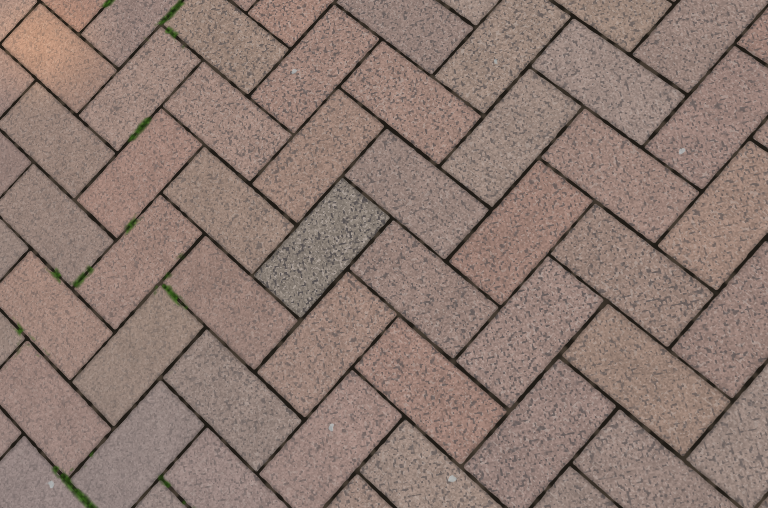
This texture is drawn by a WebGL 2 fragment shader. Its source:

```glsl
#version 300 es
precision highp float;
// Herringbone brick paving seen in slight perspective: the canvas is projected
// onto a ground plane, each unit cell finds its 2:1 brick by a modulo rule, and
// hashed tints, layered grain, thin dark joints and moss finish the surface.

uniform vec2 u_resolution;
out vec4 outColor;

const vec3 ROSE = vec3(0.620, 0.500, 0.455);
const vec3 TAN = vec3(0.605, 0.525, 0.475);
const vec3 MAUVE = vec3(0.565, 0.510, 0.500);
const vec3 SLATE = vec3(0.530, 0.490, 0.455);
const vec3 SPECK = vec3(0.330, 0.310, 0.310);
const vec3 PALE = vec3(0.740, 0.690, 0.660);
const vec3 CHIP = vec3(0.740, 0.790, 0.800);
const vec3 GAP = vec3(0.120, 0.105, 0.085);
const vec3 SAND = vec3(0.300, 0.260, 0.220);
const vec3 MOSS = vec3(0.170, 0.300, 0.080);

float hash(vec2 p) {
    return fract(sin(dot(p, vec2(127.1, 311.7))) * 43758.5453);
}

float noise(vec2 p) {
    vec2 i = floor(p), f = fract(p);
    f = f * f * (3.0 - 2.0 * f);
    return mix(mix(hash(i), hash(i + vec2(1, 0)), f.x),
               mix(hash(i + vec2(0, 1)), hash(i + vec2(1, 1)), f.x), f.y);
}

// Maps height-normalised canvas coordinates (y down) to brick-width units
// along the two brick directions.
vec2 groundPlane(vec2 p) {
    mat3 view = mat3(0.1745, -0.0236, -0.0184,
                     -0.0083, 0.1715, -0.0252,
                     0.4960, 0.5433, 1.0);
    vec3 g = inverse(view) * vec3(p, 1.0);
    vec2 st = g.xy / g.z;
    return vec2(st.x + st.y, st.x - st.y);
}

// Corner (xy) and size (zw) of the brick that covers a point.
vec4 herringbone(vec2 q) {
    vec2 cell = floor(q);
    float phase = mod(cell.x + cell.y, 4.0);
    return phase < 2.0 ? vec4(cell - vec2(0.0, phase), 1.0, 2.0)
                       : vec4(cell - vec2(phase - 2.0, 0.0), 2.0, 1.0);
}

float roundedBox(vec2 p, vec2 halfSize, float radius) {
    vec2 d = abs(p) - halfSize + radius;
    return length(max(d, 0.0)) + min(max(d.x, d.y), 0.0) - radius;
}

// Base tint of one brick: hashed, rosier at the top, mauve at lower left.
vec3 brickTint(vec2 id, vec2 p) {
    float mauve = smoothstep(0.35, 1.0, p.y) * smoothstep(1.2, 0.1, p.x);
    vec3 tint = mix(TAN, ROSE, smoothstep(0.1, 0.9, hash(id + 3.7)));
    tint = mix(tint, MAUVE, clamp(0.6 * hash(id + 9.1) + 0.5 * mauve - 0.1, 0.0, 1.0));
    return tint * (0.97 + 0.06 * hash(id + 17.3));
}

// Granular aggregate: soft mottling, fine grit, dark and pale specks.
vec3 addGrain(vec3 tint, vec2 q, float roughness) {
    vec2 turned = mat2(0.8, 0.6, -0.6, 0.8) * q;
    float grit = noise(turned * 46.0) - 0.5;
    float mottle = noise(q * 4.0 + 40.0) - 0.5;
    vec3 color = tint * (1.0 + 0.26 * grit * (0.4 + 0.6 * roughness) + 0.06 * mottle);
    float dark = smoothstep(0.58, 0.92, noise(turned * 33.0 + 11.0));
    float light = smoothstep(0.62, 0.92, noise(q * 37.0 + 73.0));
    color = mix(color, PALE, 0.50 * light * roughness);
    return mix(color, SPECK, 0.80 * dark * roughness);
}

void main() {
    vec2 p = vec2(gl_FragCoord.x, u_resolution.y - gl_FragCoord.y) / u_resolution.y;
    vec2 q = groundPlane(p);
    float pixel = 8.0 / u_resolution.y;

    // Brick outline with small laying errors and slightly ragged edges
    vec4 brick = herringbone(q);
    vec2 id = brick.xy;
    vec2 shift = 0.012 * (vec2(hash(id), hash(id + 5.3)) - 0.5);
    vec2 local = q - id - 0.5 * brick.zw - shift;
    float edge = roundedBox(local, 0.5 * brick.zw - 0.021, 0.03);
    edge += 0.016 * (noise(q * 13.0) - 0.5);

    // Brick face: one slate brick stands out, the left side is worn smooth
    float slate = 1.0 - step(0.5, length(id));
    float roughness = mix(0.40, 0.85, smoothstep(0.1, 0.75, p.x + 0.3 * (0.5 - p.y)));
    roughness = clamp(roughness + 0.2 * (hash(id + 23.0) - 0.5) + 0.5 * slate, 0.2, 1.2);
    vec3 face = addGrain(mix(brickTint(id, p), SLATE, slate), q, roughness);
    face *= 1.0 - 0.20 * smoothstep(-0.06, 0.0, edge);

    // Rare pale chips
    vec2 chipAt = (vec2(hash(id + 31.0), hash(id + 37.0)) - 0.5) * 0.7 * brick.zw;
    float chip = length(local - chipAt) + 0.09 * (noise(q * 18.0) - 0.5);
    face = mix(face, CHIP, 0.6 * step(0.92, hash(id + 41.0)) * smoothstep(0.05, 0.02, chip));

    // Joints
    vec3 joint = mix(GAP, SAND, 0.8 * smoothstep(0.40, 0.90, noise(q * 9.0 + 5.0)));
    vec3 color = mix(face, joint, smoothstep(-0.6 * pixel, 0.6 * pixel, edge));

    // Moss tufts along the joints, only at the left
    float damp = noise(q * 1.7 + 19.0) + 0.30 * (noise(q * 12.0) - 0.5);
    damp *= smoothstep(0.75, 0.3, p.x);
    float tuft = smoothstep(0.77, 0.90, damp) * smoothstep(-0.07, 0.0, edge);
    color = mix(color, MOSS * (0.5 + noise(q * 28.0)), 0.8 * tuft);

    // Warm sunlight in the upper left corner
    float sun = smoothstep(0.20, 0.0, length((p - vec2(0.07, 0.08)) * vec2(1.0, 1.2)));
    color *= 1.0 + sun * vec3(0.26, 0.18, 0.08);
    outColor = vec4(color, 1.0);
}
```
